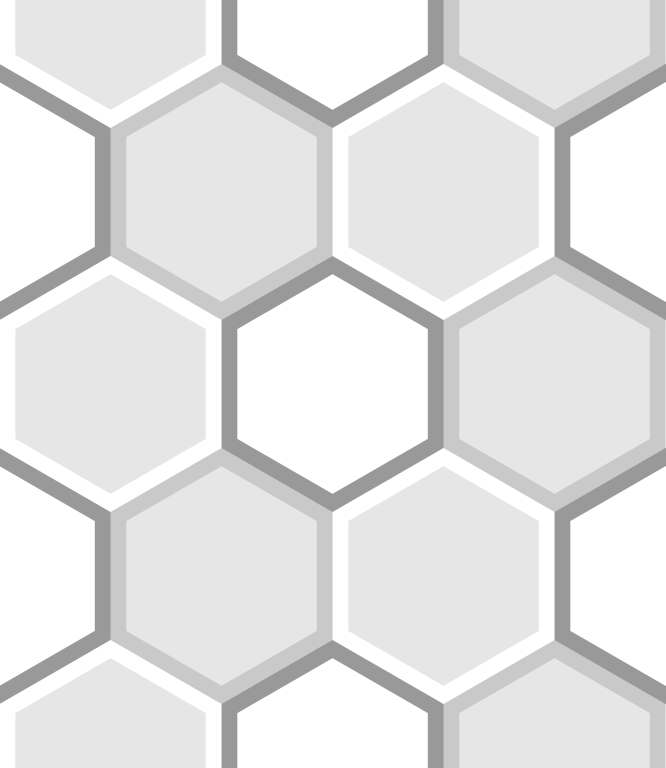
Give the GLSL for this pattern, as a Shadertoy shader.

```glsl
// Honeycomb of pointy-top hexagons, three cells across and four rows down.
// Each cell is a flat hexagon with an inner border; three colourings cycle
// along every row, and nearby cells are blended by their edge coverage.

const float ROW_STEP = 0.8660254; // row spacing when a cell is one unit wide

// Distance measure from the centre; equals the apothem on a hexagon's edge
float hexRadius(vec2 p) {
    p = abs(p);
    return max(p.x, dot(p, vec2(0.5, ROW_STEP)));
}

// Linear edge coverage, one pixel wide
float coverage(float radius, float apothem, float pixel) {
    return clamp(0.5 + (apothem - radius) / pixel, 0.0, 1.0);
}

// Kinds: 0 = dark border on white, 1 = light border on grey, 2 = white on grey
vec3 borderColor(float kind) {
    return kind < 0.5 ? vec3(0.6) : kind < 1.5 ? vec3(0.79, 0.79, 0.792) : vec3(1.0);
}

vec3 fillColor(float kind) {
    return kind < 0.5 ? vec3(1.0) : vec3(0.9);
}

void mainImage(out vec4 fragColor, in vec2 fragCoord) {
    // Cell units, centred on the canvas
    vec2 p = (fragCoord / iResolution.xy - 0.5) * vec2(3.0, 4.0 * ROW_STEP);
    p.x += 0.002;
    float pixel = 3.0 / iResolution.x;

    // Weighted sum over the cells that may touch this pixel
    vec3 colorSum = vec3(0.0);
    float weightSum = 0.0;
    float nearestRow = round(p.y / ROW_STEP);
    for (int j = -1; j <= 1; j++) {
        float row = nearestRow + float(j);
        float odd = mod(row, 2.0);
        float firstColumn = floor(p.x - 0.5 * odd);
        for (int i = 0; i <= 1; i++) {
            float column = firstColumn + float(i);
            vec2 center = vec2(column + 0.5 * odd, row * ROW_STEP);
            float kind = mod(column + 2.0 * odd, 3.0);
            float radius = hexRadius(p - center);

            vec3 cell = mix(borderColor(kind), fillColor(kind), coverage(radius, 0.429, pixel));
            float weight = coverage(radius, 0.5, pixel);
            colorSum += cell * weight;
            weightSum += weight;
        }
    }

    fragColor = vec4(colorSum / max(weightSum, 1e-4), 1.0);
}
```
